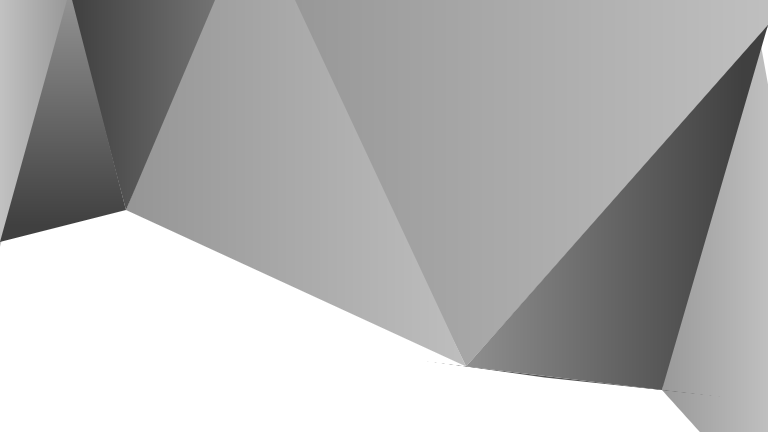
This background is drawn by a Shadertoy shader. Its source:

```glsl
// Folded grey paper facets hanging from the top over a white ground.

// Signed distance to the line a-b, positive on its left.
float leftOf(vec2 p, vec2 a, vec2 b) {
    vec2 d = normalize(b - a);
    return d.x * (p.y - a.y) - d.y * (p.x - a.x);
}

// Smooth coverage of a counter-clockwise triangle.
float triangle(vec2 p, vec2 a, vec2 b, vec2 c) {
    float inside = min(leftOf(p, a, b), min(leftOf(p, b, c), leftOf(p, c, a)));
    return clamp(inside * iResolution.y / 9.0 + 0.5, 0.0, 1.0);
}

// Grey that runs from g0 at position lo to g1 at position hi.
float ramp(float x, float lo, float hi, float g0, float g1) {
    return mix(g0, g1, clamp((x - lo) / (hi - lo), 0.0, 1.0));
}

void mainImage(out vec4 fragColor, in vec2 fragCoord) {
    // The canvas spans 16 by 9 units.
    vec2 p = fragCoord / iResolution.xy * vec2(16.0, 9.0);

    // Corners shared by neighbouring facets
    vec2 leftTip = vec2(0.0, 3.96), leftFold = vec2(2.625, 4.625);
    vec2 valley = vec2(9.71, 1.365), rightFold = vec2(13.79, 0.875);
    vec2 rightPeak = vec2(16.0, 8.48);

    float grey = 1.0;

    // Light facets at both sides; edges tuck under later facets
    grey = mix(grey, ramp(p.x, 0.0, 1.4, 0.76, 0.6),
               triangle(p, vec2(-1.0, 0.35), vec2(1.75, 10.0), vec2(-1.0, 10.0)));
    grey = mix(grey, ramp(p.x, 13.8, 16.0, 0.6, 0.75),
               triangle(p, rightFold, vec2(18.0, -3.79), vec2(15.5, 10.0)));

    // Wide light facets in the middle
    grey = mix(grey, ramp(p.x, 6.1, 16.0, 0.595, 0.75),
               triangle(p, valley, vec2(17.0, 9.55), vec2(5.5, 10.0)));
    grey = mix(grey, ramp(p.x, 2.6, 9.71, 0.585, 0.745),
               triangle(p, leftFold, valley, vec2(5.15, 11.13)));

    // Dark facets on the left
    grey = mix(grey, ramp(p.x, 1.5, 4.48, 0.25, 0.45),
               triangle(p, leftFold, vec2(4.904, 10.0), vec2(1.2, 10.0)));
    grey = mix(grey, ramp(p.y, 4.3, 9.0, 0.25, 0.57),
               triangle(p, leftTip, leftFold, vec2(1.45, 9.2)));

    // Dark facet on the right with a thin shaded underside
    grey = mix(grey, 0.33, triangle(p, valley, vec2(11.35, 1.135), rightFold));
    grey = mix(grey, ramp(p.x, 9.71, 15.5, 0.56, 0.25),
               triangle(p, valley, rightFold, rightPeak));

    fragColor = vec4(vec3(grey), 1.0);
}
```
